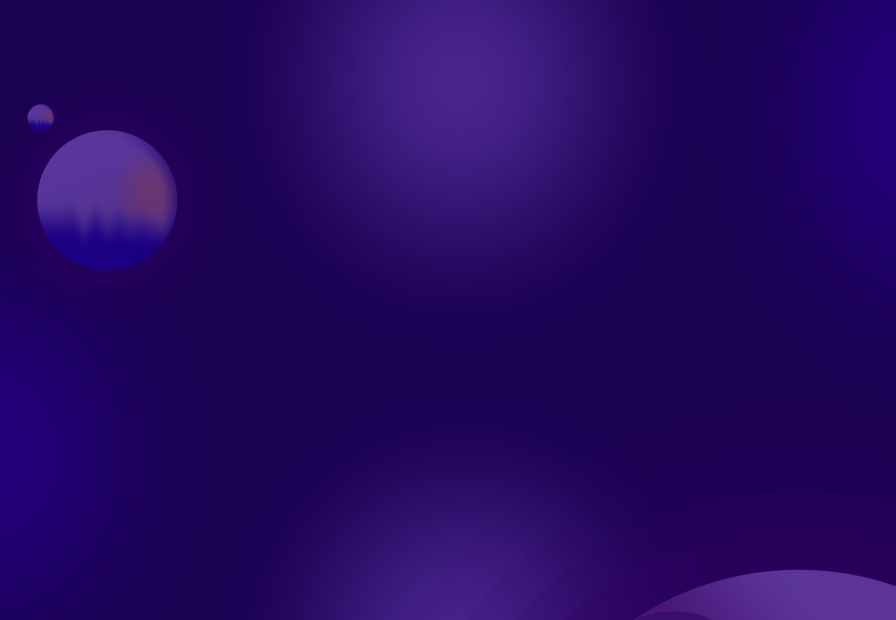
A WebGL 2 fragment shader for this background:

```glsl
#version 300 es
precision highp float;
// Deep violet space with soft glows, a small shaded planet, its moon and a large planet at the lower right.

uniform vec2 u_resolution;
out vec4 fragColor;

// Positions and radii are in canvas heights, origin at the lower left.
const vec3 SPACE = vec3(0.104, 0.004, 0.322);
const vec3 VIOLET_GLOW = vec3(0.285, 0.145, 0.555);
const vec3 BLUE_GLOW = vec3(0.135, 0.0, 0.485);
const vec3 HALO = vec3(0.19, 0.0, 0.38);

const vec2 TOP_GLOW = vec2(0.742, 0.868);
const vec2 BOTTOM_GLOW = vec2(0.752, -0.045);
const vec2 LEFT_GLOW = vec2(-0.03, 0.267);
const vec2 RIGHT_GLOW = vec2(1.49, 0.815);

const vec2 PLANET = vec2(0.173, 0.677);
const float PLANET_RADIUS = 0.113;
const vec2 MOON = vec2(0.066, 0.810);
const float MOON_RADIUS = 0.0216;
const vec2 GIANT = vec2(1.288, -0.398);
const float GIANT_RADIUS = 0.479;
const vec2 CRATER = vec2(1.086, -0.016);
const vec2 CRATER_SIZE = vec2(0.072, 0.030);

const vec3 LIT = vec3(0.345, 0.21, 0.605);
const vec3 WARM = vec3(0.44, 0.21, 0.40);
const vec3 DEEP = vec3(0.105, 0.0, 0.51);
const vec3 GIANT_LIT = vec3(0.355, 0.205, 0.59);
const vec3 GIANT_SHADE = vec3(0.275, 0.075, 0.46);
const vec3 CRATER_COLOR = vec3(0.22, 0.055, 0.43);

// Sine-free hash and one-dimensional value noise.
float hash(float n) {
    n = fract(n * 0.1031);
    n *= n + 33.33;
    return fract(n * (n + n));
}

float noise(float x) {
    float cell = floor(x);
    return mix(hash(cell), hash(cell + 1.0), smoothstep(0.0, 1.0, x - cell));
}

float glow(vec2 p, vec2 center, vec2 size) {
    return 1.0 - smoothstep(0.0, 1.0, length((p - center) / size));
}

// Antialiased coverage of a disc.
float disc(vec2 p, vec2 center, float radius) {
    float soft = 0.75 / u_resolution.y;
    return 1.0 - smoothstep(-soft, soft, length(p - center) - radius);
}

// Surface of a small sphere; q spans -1 to 1 across the disc.
vec3 sphereColor(vec2 q) {
    vec3 color = mix(LIT * 0.93, LIT, smoothstep(-0.6, 0.8, q.y - 0.4 * q.x));
    color = mix(color, WARM, 0.8 * glow(q, vec2(0.64, 0.12), vec2(0.68, 0.78)));
    float ragged = 0.22 * (noise(q.x * 6.0 + 20.0) - 0.5);
    float shade = 1.0 - smoothstep(-0.72, -0.06, q.y + ragged + 0.12 * q.x);
    color = mix(color, DEEP, shade);
    // The right rim turns away from the light.
    float rim = smoothstep(0.78, 1.02, length(q)) * smoothstep(0.0, 0.9, q.x);
    return mix(color, DEEP * 0.85, 0.55 * rim);
}

// Stepped halo of concentric translucent discs.
vec3 addHalo(vec3 color, vec2 p, vec2 center, float inner, float spacing, float strength) {
    for (int i = 1; i <= 3; i++) {
        float step_ = float(i);
        float radius = inner + spacing * step_;
        color = mix(color, HALO, strength * disc(p, center, radius) / step_);
    }
    return color;
}

void main() {
    vec2 p = gl_FragCoord.xy / u_resolution.y;

    // Background glows.
    vec3 color = SPACE;
    color = mix(color, BLUE_GLOW, glow(p, LEFT_GLOW, vec2(0.38, 0.43)));
    color = mix(color, BLUE_GLOW, glow(p, RIGHT_GLOW, vec2(0.36, 0.48)));
    color = mix(color, VIOLET_GLOW, glow(p, TOP_GLOW, vec2(0.40, 0.44)));
    color = mix(color, VIOLET_GLOW, glow(p, BOTTOM_GLOW, vec2(0.41, 0.42)));

    // Small planet and its moon.
    color = addHalo(color, p, PLANET, PLANET_RADIUS, 0.022, 0.28);
    vec3 surface = sphereColor((p - PLANET) / PLANET_RADIUS);
    color = mix(color, surface, disc(p, PLANET, PLANET_RADIUS));
    surface = sphereColor((p - MOON) / MOON_RADIUS);
    color = mix(color, surface, disc(p, MOON, MOON_RADIUS));

    // Large planet with halo and crater.
    color = addHalo(color, p, GIANT, GIANT_RADIUS + 0.008, 0.060, 0.36);
    color = mix(color, HALO, 0.06 * disc(p, GIANT, 0.74));
    vec3 giant = mix(GIANT_SHADE, GIANT_LIT, smoothstep(1.02, 1.34, p.x + 0.8 * p.y));
    float soft = 0.75 / (u_resolution.y * CRATER_SIZE.y);
    float crater = length((p - CRATER) / CRATER_SIZE) - 1.0;
    giant = mix(giant, CRATER_COLOR, 1.0 - smoothstep(-soft, soft, crater));
    color = mix(color, giant, disc(p, GIANT, GIANT_RADIUS));

    fragColor = vec4(color, 1.0);
}
```
